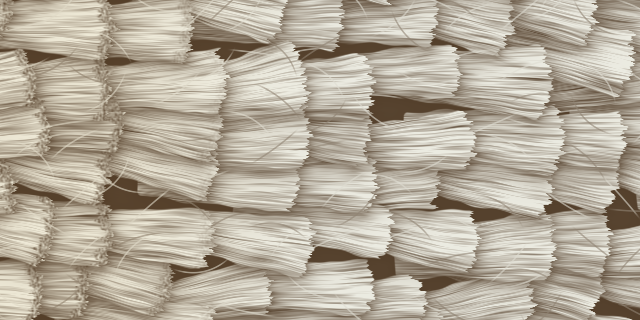
Reproduce this texture procedurally as a WebGL 2 fragment shader.

```glsl
#version 300 es
precision highp float;
// Overlapping bundles of pale plant fibre with blunt cut ends facing right.
// Tapered tufts on a jittered grid are layered back to front as one tone value,
// each with stretched gradient noise for strands; a ramp then colours the tone.

uniform vec2 u_resolution;
out vec4 fragColor;

vec2 hash2(vec2 p) {
    vec3 q = fract(p.xyx * vec3(0.1031, 0.1030, 0.0973));
    q += dot(q, q.yzx + 33.33);
    return fract((q.xx + q.yz) * q.zy);
}

float gradientNoise(vec2 p) {
    vec2 i = floor(p), f = p - i;
    vec2 w = f * f * f * (f * (f * 6.0 - 15.0) + 10.0);
    vec2 o = vec2(0.0, 1.0);
    float a = dot(hash2(i) * 2.0 - 1.0, f);
    float b = dot(hash2(i + o.yx) * 2.0 - 1.0, f - o.yx);
    float c = dot(hash2(i + o.xy) * 2.0 - 1.0, f - o.xy);
    float d = dot(hash2(i + 1.0) * 2.0 - 1.0, f - 1.0);
    return mix(mix(a, b, w.x), mix(c, d, w.x), w.y);
}

vec2 rotate(vec2 p, float a) {
    float c = cos(a), s = sin(a);
    return vec2(c * p.x + s * p.y, c * p.y - s * p.x);
}

// Strand tone: x runs along the fibres, y across them
float strands(vec2 q) {
    q.y += 0.012 * gradientNoise(q * vec2(7.0, 12.0));
    float tone = 0.34 * gradientNoise(q * vec2(3.0, 32.0));
    tone += 0.50 * gradientNoise(q * vec2(5.0, 95.0) + 31.0);
    tone += 0.55 * gradientNoise(q * vec2(9.0, 190.0) + 67.0);
    float gap = gradientNoise(q * vec2(4.5, 75.0) + 113.0);
    return tone - 0.35 * smoothstep(0.18, 0.5, gap);
}

// Paints one tuft and its shadow over the tone below
float paintTuft(float tone, vec2 p, vec2 id, float pixel) {
    vec2 place = hash2(id + 40.0), form = hash2(id + 90.5);
    float stagger = 0.5 * fract(id.y * 0.618) + 0.5 * place.x;
    vec2 tip = vec2((id.x + stagger) * 0.26, (id.y + 0.5 + 0.4 * (place.y - 0.5)) * 0.17);
    vec2 q = rotate(p - tip, (form.x - 0.55) * 0.46);
    if (q.x > 0.16 || q.x < -0.6 || abs(q.y) > 0.25) return tone;

    // Outline fans out toward a ragged, slightly bowed end
    float width = mix(0.088, 0.122, form.y);
    float taper = clamp(1.0 + 0.95 * q.x, 0.5, 1.08);
    float across = q.y / (width * taper);
    vec2 strand = vec2(q.x, across * width) + 5.0 * place;
    float end = -0.028 * across * across
        + 0.022 * gradientNoise(vec2(strand.y * 60.0, 3.5))
        + 0.022 * gradientNoise(vec2(strand.y * 170.0, 8.5));
    float halfWidth = width * taper + 0.016 * gradientNoise(vec2(strand.x * 13.0, across > 0.0 ? 1.5 : 6.5));
    vec2 e = vec2(max(q.x - end, -0.5 - q.x), abs(q.y) - halfWidth) + 0.012;
    float dist = length(max(e, 0.0)) + min(max(e.x, e.y), 0.0) - 0.012;

    // Shadow is deepest below the tuft
    float depth = mix(0.60, 0.30, smoothstep(-0.6, 0.8, across));
    tone *= 1.0 - depth * exp(-max(dist, 0.0) / 0.026);
    float cover = 1.0 - smoothstep(-pixel, pixel, dist);
    if (cover <= 0.0) return tone;

    // Rounded body with a paler end
    float inset = end - q.x;
    float body = 0.88 + 0.10 * (place.x - 0.5) + strands(strand);
    body -= 0.26 * smoothstep(0.25, 1.05, -across) + 0.08 * smoothstep(0.7, 1.0, across);
    body += 0.07 * exp(-inset / 0.06) - 0.12 * smoothstep(0.18, 0.42, inset);

    // Speckled cut face, clearest at the left of the canvas
    float faceAmount = 1.0 - smoothstep(0.35, 0.85, tip.x);
    float faceWidth = 0.034 + 0.03 * gradientNoise(vec2(strand.y * 45.0, 12.5));
    float face = 0.50 + 0.75 * gradientNoise(p * 115.0) + 0.3 * gradientNoise(p * 50.0);
    float faceMask = 1.0 - smoothstep(faceWidth - 0.012, faceWidth + 0.008, inset);
    body = mix(body, face, 0.85 * faceAmount * faceMask);
    return mix(tone, clamp(body, 0.12, 1.04), cover);
}

// Loose curved hairs, one per cell
float paintHairs(float tone, vec2 p, float pixel) {
    vec2 cell = floor(p / 0.14);
    for (int j = -1; j <= 1; j++)
    for (int i = -1; i <= 1; i++) {
        vec2 id = cell + vec2(i, j);
        vec2 place = hash2(id + 211.0), form = hash2(id + 307.0);
        vec2 q = rotate(p - (id + place) * 0.14, (form.x - 0.5) * 1.7);
        float line = abs(q.y - (form.y - 0.5) * 7.0 * q.x * q.x);
        float mask = 1.0 - smoothstep(0.0006, 0.0012 + pixel, line);
        mask *= 1.0 - smoothstep(0.05, 0.10, abs(q.x));
        tone = mix(tone, place.x > 0.3 ? 0.95 : 0.42, 0.6 * mask);
    }
    return tone;
}

void main() {
    float pixel = 1.0 / u_resolution.y;
    vec2 p = gl_FragCoord.xy * pixel;
    vec2 cell = floor(p / vec2(0.26, 0.17));

    // Right columns lie beneath left ones
    float tone = 0.05;
    for (int column = 2; column >= -1; column--)
    for (int row = -2; row <= 2; row++)
        tone = paintTuft(tone, p, cell + vec2(column, row), pixel);
    tone = paintHairs(tone, p, pixel);

    vec3 color = mix(vec3(0.32, 0.24, 0.16), vec3(0.90, 0.895, 0.855), clamp(tone, -0.15, 1.05));
    color *= mix(vec3(1.01, 0.99, 0.95), vec3(1.0), smoothstep(0.2, 1.1, p.x));
    fragColor = vec4(color, 1.0);
}
```
